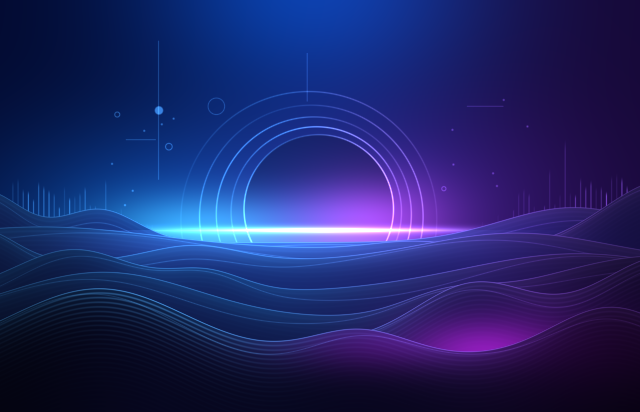
Reproduce this background procedurally as a Shadertoy shader.

```glsl
const float HORIZON = .4415;
const vec3 CYAN = vec3(.38, .76, 1.);
const vec3 VIOLET = vec3(.62, .4, .92);

float hash(float n) {
  return fract(sin(n * 127.1) * 43758.5453);
}

// Soft elliptical falloff
float glow(vec2 d, vec2 size) {
  d /= size;
  return exp(-dot(d, d));
}

// Smooth coverage of a stroke
float stroke(float d, float halfWidth, float px) {
  return 1. - smoothstep(halfWidth - px, halfWidth + px, abs(d));
}

float segment(vec2 p, vec2 a, vec2 b) {
  vec2 ab = b - a;
  return length(p - a - ab * clamp(dot(p - a, ab) / dot(ab, ab), 0., 1.));
}

// Bump holds centre, width and height
float bump(float x, vec3 b) {
  float d = (x - b.x) / b.y;
  return b.z * exp(-d * d);
}

float crest(float x, float base, vec3 a, vec3 b, vec3 c) {
  return base + bump(x, a) + bump(x, b) + bump(x, c);
}

vec3 skyColor(vec2 p) {
  vec3 sky = mix(vec3(.01, .035, .18), vec3(.085, .03, .21), smoothstep(.6, 1.4, p.x));
  sky += vec3(.03, .22, .5) * glow(p - vec2(.76, 1.04), vec2(.42, .3));
  sky += vec3(.03, .23, .43) * glow(p - vec2(.42, .45), vec2(.45, .25));
  sky += vec3(.17, .42, .36) * glow(p - vec2(.49, .445), vec2(.24, .08));
  sky += vec3(.48, .14, .4) * glow(p - vec2(.89, .46), vec2(.19, .11));
  sky += vec3(.15, .06, .26) * glow(p - vec2(.98, .5), vec2(.42, .26));
  return sky;
}

// Nested arcs that fade around their circumference
vec3 arcs(vec2 p, float px) {
  vec3 light = vec3(0.);
  for (int i = 0; i < 5; i++) {
    float k = float(i);
    vec2 d = p - vec2(.772, .492) + .006 * k;
    float radius = .181 + .023 * k + .0023 * k * k;
    float sweep = .5 + .5 * cos(atan(d.y, d.x) * 2. - .7 - 2.1 * k);
    vec3 tint = mix(CYAN, vec3(.8, .68, 1.), smoothstep(-.1, .15, d.x));
    light += tint * (.25 + .65 * sweep) * (1. - .17 * k) * stroke(length(d) - radius, .0013, px);
  }
  return light;
}

// Thin upright bars, taller towards the sides
float bars(vec2 p, float px) {
  float spacing = .0125;
  float cell = floor(p.x / spacing);
  float offset = (fract(p.x / spacing) - .5) * spacing;
  float side = smoothstep(.34, .75, abs(p.x - .77));
  float height = side * (.06 + .26 * pow(hash(cell), 4.) + .08 * hash(cell + 31.));
  float rise = (p.y - HORIZON) / max(height, .001);
  float fade = (1. - smoothstep(.85, 1., rise)) * step(0., rise);
  return stroke(offset, .0008, px) * fade * side * (.15 + .6 * hash(cell + 7.));
}

// Fine lines, rings and scattered points
float ornaments(vec2 p, float px) {
  float mark = .7 * stroke(length(p - vec2(.385, .732)), .01, px);
  float wire = segment(p, vec2(.384, .565), vec2(.384, .9));
  wire = min(wire, segment(p, vec2(.744, .755), vec2(.744, .87)));
  wire = min(wire, segment(p, vec2(.306, .661), vec2(.376, .661)));
  wire = min(wire, segment(p, vec2(1.132, .742), vec2(1.218, .742)));
  wire = min(wire, abs(length(p - vec2(.524, .742)) - .02));
  mark += .4 * stroke(wire, .0007, px);
  float ring = abs(length(p - vec2(.409, .644)) - .008);
  ring = min(ring, abs(length(p - vec2(.284, .722)) - .006));
  ring = min(ring, abs(length(p - vec2(1.075, .542)) - .005));
  mark += .6 * stroke(ring, .0008, px);
  for (int i = 0; i < 12; i++) {
    float k = float(i);
    vec2 spot = vec2(.25 + .82 * mod(k, 2.) + .3 * hash(k + 3.), .5 + .27 * hash(k + 19.));
    mark += .55 * stroke(length(p - spot), .0022, px);
  }
  return mark;
}

// One wave; tone runs from far to near
vec3 addWave(vec3 color, vec2 p, float top, float tone, float stripes, float px) {
  float depth = top - p.y, inside = max(depth, 0.);
  float right = smoothstep(.55, 1.35, p.x);
  float edge = 1. - .45 * smoothstep(.35, .8, abs(p.x - .774));
  vec3 body = mix(vec3(.1, .18, .53), vec3(.025, .025, .12), tone);
  body *= mix(vec3(1.), vec3(1.5, .65, .95), right);
  vec3 rim = mix(vec3(.13, .36, .72), vec3(.29, .2, .6), right) * mix(1., .45, tone);
  vec3 line = mix(CYAN, VIOLET, right);
  vec3 wave = mix(body, rim, exp(-inside / .045)) * edge;
  float contour = .5 + .5 * cos(depth * 560.);
  wave += line * stripes * contour * contour * exp(-inside / .06);
  float drift = .02 + .014 * sin(p.x * 6. + tone * 17.);
  wave += line * edge * (.22 * stroke(depth - drift, .0008, px) + .5 * stroke(depth, .0012, px));
  return mix(color, wave, smoothstep(-px, px, depth));
}

void mainImage(out vec4 fragColor, in vec2 fragCoord) {
  vec2 p = fragCoord / iResolution.xy * vec2(1.55, 1.);
  float px = 1. / iResolution.y, x = p.x;
  vec3 tint = mix(CYAN, VIOLET, smoothstep(.6, 1.1, x));

  // Sky, dim disc and light drawing
  float disc = 1. - smoothstep(.179, .183, length(p - vec2(.772, .492)));
  vec3 c = skyColor(p) * (1. - .22 * disc * smoothstep(.46, .6, p.y));
  c += arcs(p, px) + tint * (bars(p, px) + .7 * ornaments(p, px));

  // Horizon beam
  vec2 beam = p - vec2(.77, HORIZON);
  c += tint * .75 * glow(beam, vec2(.36, .01)) + .9 * glow(beam, vec2(.24, .004));

  // Waves from far to near
  c = addWave(c, p, crest(x, .412, vec3(-.04, .13, .125), vec3(.24, .13, .08), vec3(1.39, .25, .085)), 0., .03, px);
  c = addWave(c, p, crest(x, .395, vec3(.1, .4, .055), vec3(1., .15, .02), vec3(1.62, .22, .17)), .15, .03, px);
  c = addWave(c, p, crest(x, .365, vec3(-.05, .12, .08), vec3(.47, .16, .04), vec3(1.25, .32, .07)), .3, .02, px);
  c += vec3(.12, .16, .28) * glow(p - vec2(.7, .42), vec2(.38, .05)) * step(p.y, HORIZON);
  c = addWave(c, p, crest(x, .29, vec3(.18, .2, .105), vec3(.5, .13, .05), vec3(1.4, .4, .095)), .5, .02, px);
  c = addWave(c, p, crest(x, .22, vec3(.25, .33, .12), vec3(1.08, .15, .04), vec3(1.6, .45, .16)), .65, .02, px);
  c = addWave(c, p, crest(x, .17, vec3(1.15, .2, .14), vec3(1.62, .25, .21), vec3(0., 1., 0.)), .7, .08, px);
  c += vec3(.46, .06, .46) * glow(p - vec2(1.17, .14), vec2(.2, .085));

  // Nearest wave with contour stripes
  float front = crest(x, .135, vec3(.24, .3, .165), vec3(.87, .17, .065), vec3(1.48, .2, .12));
  c = addWave(c, p, front, 1., .06 + .3 * bump(x, vec3(.38, .26, 1.)), px);
  c += vec3(.22, .02, .26) * glow(p - vec2(.95, .17), vec2(.28, .07)) * smoothstep(-px, px, front - p.y);
  c += vec3(.07, 0., .08) * glow(p - vec2(1.42, .18), vec2(.3, .15));
  fragColor = vec4(clamp(c, 0., 1.), 1.);
}
```
